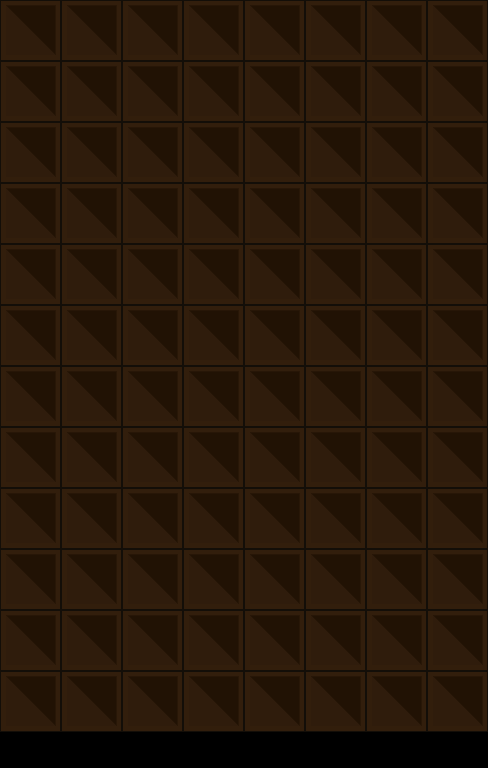
A WebGL 1 fragment shader for this pattern:

```glsl
precision mediump float;

uniform vec2 u_resolution;

const float COLUMNS = 8.0;
const float ROWS = 12.0;

const vec3 RIM = vec3(0.196, 0.117, 0.048);
const vec3 FACE = vec3(0.185, 0.110, 0.046);
const vec3 SHADE = vec3(0.130, 0.070, 0.016);
const vec3 GROOVE = vec3(0.038, 0.034, 0.028);
const vec3 BASE = vec3(0.0);

// Antialiased coverage of a signed distance
float coverage(float dist, float pixel) {
  return clamp(0.5 - dist / pixel, 0.0, 1.0);
}

float boxDistance(vec2 p, vec2 center, float halfSide) {
  vec2 d = abs(p - center) - halfSide;
  return max(d.x, d.y);
}

// Half of the box on the upper right of its falling diagonal
float cornerDistance(vec2 p, vec2 center, float halfSide) {
  vec2 q = p - center;
  return max(boxDistance(p, center, halfSide), (q.y - q.x) * 0.7071);
}

float gridDistance(vec2 p, float halfWidth) {
  vec2 d = 0.5 - abs(fract(p) - 0.5);
  return min(d.x, d.y) - halfWidth;
}

// One bevelled square, with y running down
vec3 tile(vec2 p, float pixel) {
  vec2 center = vec2(0.505, 0.494);
  float halfSide = 0.406;
  vec3 color = mix(RIM, FACE, coverage(boxDistance(p, center, halfSide), pixel));
  return mix(color, SHADE, coverage(cornerDistance(p, center, halfSide), pixel));
}

void main() {
  // Cell units measured from the upper left corner
  float pixel = COLUMNS / u_resolution.x;
  vec2 grid = vec2(gl_FragCoord.x, u_resolution.y - gl_FragCoord.y) * pixel;

  vec3 color = tile(fract(grid), pixel);
  color = mix(color, GROOVE, coverage(gridDistance(grid, 0.0125), pixel));

  // Empty strip below the last row
  color = mix(BASE, color, coverage(grid.y - ROWS, pixel));
  gl_FragColor = vec4(color, 1.0);
}
```
